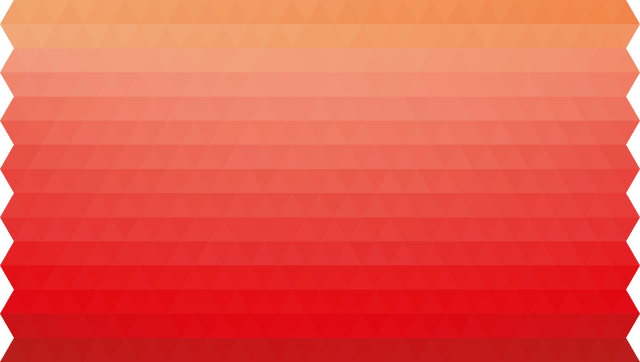
A Shadertoy shader for this background:

```glsl
const vec2 GRID = vec2(23.0, 15.0);      // triangles per row, rows
const float LIGHT_X = 0.47;              // horizontal place of the lightest column
const float EDGE_SHIFT = 1.0;            // rows by which the sides run ahead
const float WAIST_SHIFT = 1.2;           // extra shift around the waist row
const float WAIST_ROW = 5.5;
const float WAIST_SPREAD = 2.4;
const vec3 TOP_TINT = vec3(0.0, 0.10, 0.12);
const float TINT_ROWS = 4.0;
const vec2 FACET_LIFT = vec2(-0.014, 0.013); // upright triangles: top, lower rows
const float JITTER = 0.010;
const int SAMPLES = 3;
const vec3 BACKDROP = vec3(1.0);

const vec3 RAMP[16] = vec3[16](
    vec3(0.95, 0.60, 0.38), vec3(0.95, 0.63, 0.43), vec3(0.95, 0.62, 0.48),
    vec3(0.95, 0.57, 0.46), vec3(0.94, 0.52, 0.43), vec3(0.94, 0.47, 0.38),
    vec3(0.93, 0.42, 0.35), vec3(0.92, 0.36, 0.30), vec3(0.91, 0.30, 0.26),
    vec3(0.91, 0.24, 0.22), vec3(0.90, 0.19, 0.19), vec3(0.90, 0.11, 0.12),
    vec3(0.89, 0.06, 0.08), vec3(0.88, 0.03, 0.07), vec3(0.78, 0.08, 0.09),
    vec3(0.72, 0.10, 0.09));

float hash(vec2 p) {
    vec3 q = fract(p.xyx * vec3(0.1031, 0.1030, 0.0973));
    q += dot(q, q.yzx + 33.33);
    return fract((q.x + q.y) * q.z);
}

vec3 ramp(float t) {
    t = clamp(t, 0.0, 15.0);
    int i = min(int(t), 14);
    return mix(RAMP[i], RAMP[i + 1], t - float(i));
}

// Flat colour of one triangle, from its centre column and row
vec3 facetColor(float column, float row, bool upright) {
    float x = column / GRID.x;
    float side = x < LIGHT_X ? (x - LIGHT_X) / LIGHT_X : (x - LIGHT_X) / (1.0 - LIGHT_X);
    float waist = (row - WAIST_ROW) / WAIST_SPREAD;
    float shift = EDGE_SHIFT + WAIST_SHIFT * exp(-waist * waist);
    shift *= smoothstep(0.0, 3.0, row) * side * side;

    vec3 color = ramp(row + shift);
    float tint = side * (side < 0.0 ? 0.45 : 0.7);
    color -= TOP_TINT * tint * max(1.0 - row / TINT_ROWS, 0.0);

    float lift = upright ? mix(FACET_LIFT.x, FACET_LIFT.y, smoothstep(0.0, 5.0, row)) : 0.0;
    lift += JITTER * (hash(vec2(column * 2.0, row) + 7.0) - 0.5);
    return color + lift * vec3(0.25, 1.0, 1.0);
}

// Triangle mesh with a zigzag outline on both sides
vec3 mesh(vec2 uv) {
    float x = uv.x * GRID.x;
    float depth = (1.0 - uv.y) * GRID.y;
    float row = floor(depth);
    float down = depth - row;
    float odd = mod(row, 2.0);

    float inset = 0.5 * mix(1.0 - down, down, odd);
    if (x < inset || x > GRID.x - inset) return BACKDROP;

    float u = x + 0.5 * odd;
    bool upright = abs(fract(u) - 0.5) < 0.5 * down;
    float center = upright ? floor(u) + 0.5 : floor(u + 0.5);
    return facetColor(center - 0.5 * odd, row, upright);
}

void mainImage(out vec4 fragColor, in vec2 fragCoord) {
    // Average a small grid of samples to smooth every edge
    vec3 sum = vec3(0.0);
    for (int j = 0; j < SAMPLES; j++)
    for (int i = 0; i < SAMPLES; i++) {
        vec2 offset = (vec2(i, j) + 0.5) / float(SAMPLES) - 0.5;
        sum += mesh((fragCoord + offset) / iResolution.xy);
    }
    fragColor = vec4(clamp(sum / float(SAMPLES * SAMPLES), 0.0, 1.0), 1.0);
}
```
